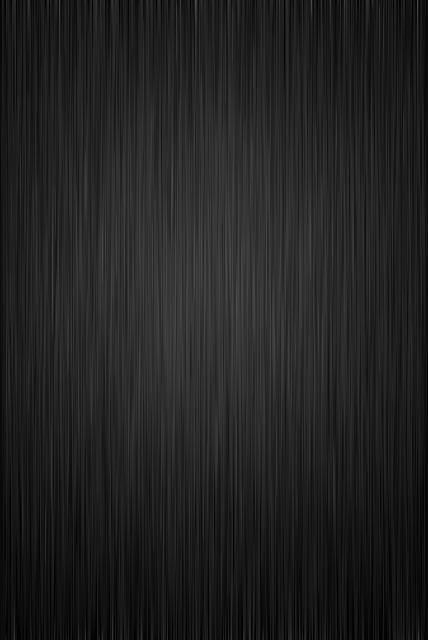
Write a WebGL 1 fragment shader that draws this texture.

```glsl
precision highp float;
// Dark brushed metal: fine vertical scratches under a soft central glow.
// Each scratch is a column of smoothed random values with its own phase;
// several widths are layered, then tinted by an elliptical light falloff.
uniform vec2 u_resolution;

float hash(vec2 p) {
    vec3 q = fract(vec3(p.xyx) * 0.1031);
    q += dot(q, q.yzx + 33.33);
    return fract((q.x + q.y) * q.z);
}

// Random brightness along one scratch column, faded smoothly in y.
float column(float id, float y, float seed) {
    y += 17.0 * hash(vec2(id, seed));
    float cell = floor(y);
    float f = smoothstep(0.15, 0.85, y - cell);
    return mix(hash(vec2(id, cell + seed)), hash(vec2(id, cell + 1.0 + seed)), f) - 0.5;
}

// Neighbouring columns blended across x; subtracting part of the next
// column keeps the grain fine and free of wide blotches.
float scratches(vec2 uv, vec2 density, float seed) {
    vec2 p = uv * density;
    float id = floor(p.x);
    float f = smoothstep(0.25, 0.75, p.x - id);
    float a = column(id, p.y, seed);
    float b = column(id + 1.0, p.y, seed);
    float c = column(id + 2.0, p.y, seed);
    return mix(a - 0.4 * b, b - 0.4 * c, f);
}

void main() {
    vec2 uv = gl_FragCoord.xy / u_resolution;

    // Elliptical glow, slightly above the middle, dimmest at the bottom.
    vec2 d = uv - vec2(0.48, 0.55);
    float glow = exp(-4.5 * d.x * d.x - 6.8 * d.y * d.y);
    float light = 0.043 + 0.027 * uv.y + 0.164 * glow;

    // Fine and medium grain.
    float grain = 0.80 * scratches(uv, vec2(337.0, 9.0), 3.0)
                + 0.50 * scratches(uv, vec2(251.0, 7.0), 41.0)
                + 0.10 * scratches(uv, vec2(90.0, 4.0), 83.0);

    // Sparse bright and dark hairlines.
    float bright = smoothstep(0.34, 0.58, scratches(uv, vec2(317.0, 8.0), 127.0));
    float dark = smoothstep(0.34, 0.58, scratches(uv, vec2(289.0, 7.0), 211.0));

    // Scratches catch more contrast at the top and bottom ends.
    float ends = exp(-45.0 * min(uv.y, 1.0 - uv.y));
    float contrast = 0.098 + 0.02 * glow + 0.10 * ends;
    float shade = light + grain * contrast
                + bright * (0.05 + 0.07 * ends) - dark * 0.04;

    // Narrow dark rim on the left and right.
    float side = min(uv.x, 1.0 - uv.x);
    shade *= mix(0.45, 1.0, smoothstep(0.0, 0.012, side));

    gl_FragColor = vec4(vec3(clamp(shade, 0.008, 1.0)), 1.0);
}
```
